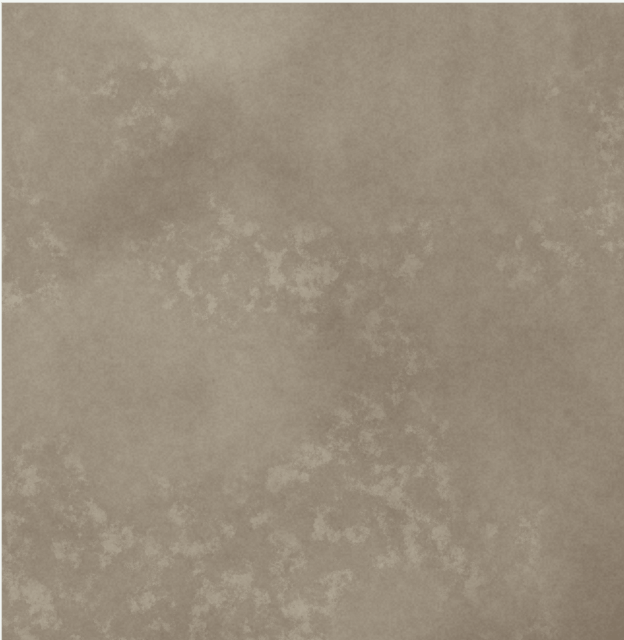
Give the GLSL for this texture, as a WebGL 1 fragment shader.

```glsl
precision highp float;
// Weathered taupe cement slab with a thin pale margin at the left and top.
// Warped cloud noise sets the broad tone; vertical streaks, chalky worn
// patches, small pits and fine grain are layered over it.

uniform vec2 u_resolution;

const vec3 DARK_TAUPE = vec3(0.56, 0.51, 0.445);
const vec3 LIGHT_TAUPE = vec3(0.64, 0.598, 0.53);
const vec3 MARGIN_WHITE = vec3(0.95, 0.96, 0.95);
const vec2 MARGIN_SIZE = vec2(0.0028, 0.0042);

float hash(vec2 p) {
  vec3 q = fract(vec3(p.xyx) * 0.1031);
  q += dot(q, q.yzx + 33.33);
  return fract((q.x + q.y) * q.z);
}

float valueNoise(vec2 p) {
  vec2 cell = floor(p);
  vec2 f = fract(p);
  f = f * f * (3.0 - 2.0 * f);
  float low = mix(hash(cell), hash(cell + vec2(1.0, 0.0)), f.x);
  float high = mix(hash(cell + vec2(0.0, 1.0)), hash(cell + 1.0), f.x);
  return mix(low, high, f.y);
}

// Five rotated octaves, scaled to 0..1.
float fbm(vec2 p, float gain) {
  float sum = 0.0;
  float weight = 1.0;
  float total = 0.0;
  for (int i = 0; i < 5; i++) {
    sum += weight * valueNoise(p);
    total += weight;
    weight *= gain;
    p = mat2(1.6, 1.2, -1.2, 1.6) * p + 17.3;
  }
  return sum / total;
}

// Broad soft stains, brighter towards the upper left.
float cloudTone(vec2 p) {
  vec2 warp = vec2(fbm(p * 3.0 + 5.0, 0.5), fbm(p * 3.0 + 41.0, 0.5)) - 0.5;
  float clouds = fbm(p * vec2(3.6, 4.2) + warp * 1.4 + 60.0, 0.5) - 0.5;
  float slope = (0.5 - p.x) * 0.5 + (p.y - 0.5) * 0.36;
  return clouds * 1.9 + slope;
}

// Faint vertical trowel marks, strongest at the upper right.
float streakTone(vec2 p) {
  float streaks = fbm(p * vec2(16.0, 1.6) + 23.0, 0.5) - 0.5;
  float strength = smoothstep(0.3, 0.8, p.x) * smoothstep(0.25, 0.8, p.y);
  return streaks * mix(0.15, 0.75, strength);
}

// Broken chalky flecks gathered in patches, mostly in the lower part.
float chalkTone(vec2 p) {
  float patches = fbm(p * 5.0 + 83.0, 0.55) + (0.45 - p.y) * 0.16;
  float area = smoothstep(0.46, 0.66, patches);
  float flecks = smoothstep(0.47, 0.7, fbm(p * 42.0 + 9.0, 0.7));
  return area * (flecks * 0.8 - 0.12);
}

// Sparse round pits; each grid cell holds at most one.
float pitMask(vec2 p, float cells, float softness) {
  vec2 q = p * cells;
  vec2 cell = floor(q);
  vec2 center = 0.3 + 0.4 * vec2(hash(cell + 3.1), hash(cell + 71.7));
  float radius = mix(0.06, 0.15, hash(cell + 31.9));
  float present = step(0.84, hash(cell + 127.0));
  float edge = softness * cells;
  float dist = length(fract(q) - center);
  return present * (1.0 - smoothstep(radius - edge, radius + edge, dist));
}

// Fine surface grain with a slightly coarser mottling.
float grainTone(vec2 p) {
  float fine = valueNoise(p * 330.0 + 11.0) - 0.5;
  float coarse = fbm(p * 70.0 + 37.0, 0.75) - 0.5;
  return fine * 0.4 + coarse * 0.75;
}

void main() {
  vec2 p = gl_FragCoord.xy / u_resolution.y;
  float pixel = 1.0 / u_resolution.y;
  float aspect = u_resolution.x / u_resolution.y;

  float tone = 0.51 + cloudTone(p) + streakTone(p) + chalkTone(p);
  tone += grainTone(p);
  tone -= 0.3 * pitMask(p, 65.0, pixel);

  // Slightly deeper shade along the bottom edge.
  tone -= 0.15 * (1.0 - smoothstep(0.0, 0.06, p.y));
  vec3 color = mix(DARK_TAUPE, LIGHT_TAUPE, clamp(tone, -0.6, 1.6));

  // Pale margin along the left and top.
  vec2 inset = vec2(p.x, 1.0 - p.y) - MARGIN_SIZE * vec2(aspect, 1.0);
  float slab = smoothstep(-pixel, pixel, min(inset.x, inset.y));
  gl_FragColor = vec4(mix(MARGIN_WHITE, color, slab), 1.0);
}
```
